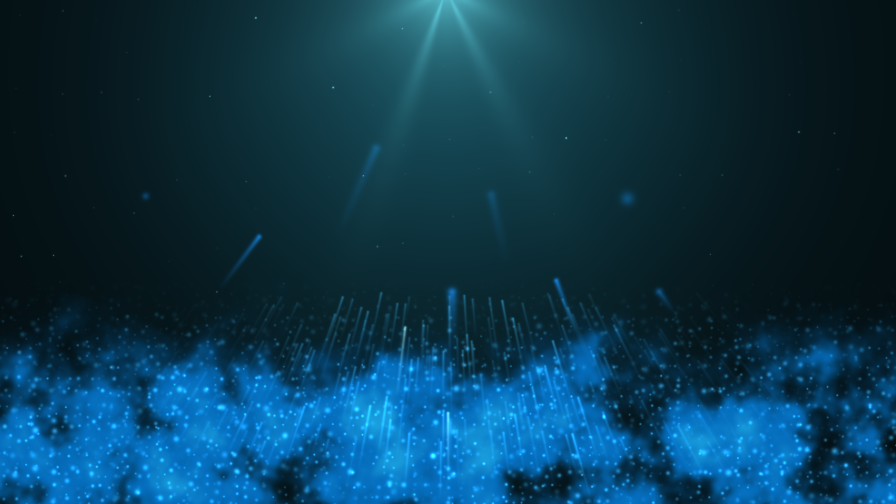
This background is drawn by a Shadertoy shader. Its source:

```glsl
// Deep teal darkness lit from the top, above a glowing blue mist with sparks.
// Gradient-noise fog, jittered dot grids, and streaks that all point at the
// light source are added together. Units: canvas heights, origin lower left.

const vec2 SOURCE = vec2(0.885, 1.02);
const vec3 NIGHT = vec3(0.012, 0.050, 0.062);
const vec3 TEAL = vec3(0.050, 0.222, 0.272);
const vec3 PALE_LIGHT = vec3(0.34, 0.62, 0.64);
const vec3 DEEP_BLUE = vec3(0.015, 0.22, 0.36);
const vec3 MID_BLUE = vec3(0.02, 0.43, 0.74);
const vec3 BRIGHT_BLUE = vec3(0.10, 0.62, 0.87);
const vec3 SPARK = vec3(0.22, 0.66, 0.90);

vec3 hash3(vec2 p) {
    vec3 q = fract(p.xyx * vec3(0.1031, 0.1030, 0.0973));
    q += dot(q, q.yxz + 33.33);
    return fract((q.xxy + q.yzz) * q.zyx);
}

float gradientDot(vec2 cell, vec2 offset, vec2 f) {
    float angle = 6.2832 * hash3(cell + offset).x;
    return dot(vec2(cos(angle), sin(angle)), f - offset);
}

float gradientNoise(vec2 p) {
    vec2 cell = floor(p), f = fract(p);
    vec2 u = f * f * f * (f * (f * 6.0 - 15.0) + 10.0);
    float low = mix(gradientDot(cell, vec2(0, 0), f), gradientDot(cell, vec2(1, 0), f), u.x);
    float high = mix(gradientDot(cell, vec2(0, 1), f), gradientDot(cell, vec2(1, 1), f), u.x);
    return mix(low, high, u.y);
}

float fbm(vec2 p) {
    float sum = 0.0, amplitude = 1.0;
    for (int i = 0; i < 4; i++) {
        sum += amplitude * gradientNoise(p);
        p = mat2(1.6, 1.2, -1.2, 1.6) * p + 7.3;
        amplitude *= 0.55;
    }
    return sum;
}

float bell(float x, float width) { return exp(-x * x / (width * width)); }

float glow(vec2 p, vec2 center, vec2 size) {
    vec2 d = (p - center) / size;
    return exp(-dot(d, d));
}

// One soft dot per cell; a higher rarity leaves fewer bright ones
float dots(vec2 p, float cells, float radius, float rarity, float seed) {
    vec2 g = p * cells, id = floor(g);
    vec3 rnd = hash3(id + seed);
    float d = length(g - id - 0.25 - 0.5 * rnd.xy) / cells;
    float size = max(radius * (0.6 + 0.4 * rnd.x), 0.6 / iResolution.y);
    return bell(d, size) * pow(rnd.z, rarity);
}

// Line with a bright head whose tail fades away from the light source
float streak(vec2 p, vec2 head, float len, float width) {
    vec2 axis = normalize(head - SOURCE), d = p - head;
    float along = clamp(dot(d, axis) / len, 0.0, 1.0);
    float across = length(d - axis * along * len);
    float fade = (1.0 - along) * (0.65 + 0.35 * exp(-along * 8.0));
    return bell(across, max(width, 0.6 / iResolution.y)) * fade;
}

float streakField(vec2 p, float cells, float seed) {
    vec2 d = p - SOURCE;
    float id = floor(atan(d.x, -d.y) * cells);
    vec3 rnd = hash3(vec2(id + 200.0, seed));
    float angle = (id + 0.3 + 0.4 * rnd.x) / cells;
    float depth = mix(0.60, 0.90, rnd.y);
    vec2 head = SOURCE + depth * vec2(tan(angle), -1.0);
    float spread = exp(-pow(abs(angle) / 0.55, 4.0));
    return streak(p, head, 0.04 + 0.10 * rnd.z, 0.0026) * spread * (0.25 + 0.75 * rnd.z * rnd.x);
}

vec3 backdrop(vec2 p) {
    vec2 d = p - SOURCE;
    float r = length(d), angle = atan(d.x, -d.y);
    vec3 color = mix(NIGHT, TEAL, glow(p, vec2(0.885, 0.82), vec2(0.56, 0.52)));
    float beams = bell(angle + 0.33, 0.09) + 0.8 * bell(angle - 0.46, 0.11)
                + 0.4 * bell(angle + 1.1, 0.2) + 0.4 * bell(angle - 1.1, 0.2);
    color += PALE_LIGHT * (0.75 * exp(-r * 11.0) + 0.22 * exp(-r * 4.0));
    return color + PALE_LIGHT * beams * 0.34 * exp(-r * 5.5) * smoothstep(0.0, 0.05, r);
}

float mist(vec2 p) {
    float clumps = 0.45 * glow(p, vec2(1.00, 0.19), vec2(0.17, 0.13))
                 + 0.42 * glow(p, vec2(0.63, 0.20), vec2(0.14, 0.13))
                 + 0.42 * glow(p, vec2(1.44, 0.13), vec2(0.10, 0.10))
                 + 0.28 * glow(p, vec2(0.25, 0.12), vec2(0.20, 0.13))
                 - 0.25 * glow(p, vec2(1.62, 0.15), vec2(0.06, 0.12));
    float body = 0.40 + clumps + 0.75 * fbm(p * 6.0 + 3.0);
    return max(body, 0.0) * smoothstep(0.46, 0.16, p.y + 0.12 * fbm(p * 4.0));
}

void mainImage(out vec4 fragColor, in vec2 fragCoord) {
    vec2 p = fragCoord / iResolution.y;
    vec3 color = backdrop(p);

    // Mist
    float fog = mist(p);
    vec3 fogColor = mix(DEEP_BLUE, MID_BLUE, smoothstep(0.2, 0.65, fog));
    fogColor = mix(fogColor, BRIGHT_BLUE, smoothstep(0.6, 1.15, fog));
    color = mix(color, fogColor, smoothstep(0.0, 0.5, fog));

    // Scattered and leading streaks
    float lines = 0.0, sparks = 0.0;
    for (int i = 0; i < 4; i++) {
        float k = float(i);
        lines += 0.6 * streakField(p, 26.0 + 9.0 * k, 17.0 * k + 5.0);
        sparks += dots(p + 0.37 * k, 24.0 + 9.0 * k, 0.0062 - 0.0011 * k, 3.0, 31.0 * k);
    }
    color += SPARK * lines;
    float blue = 0.75 * streak(p, vec2(0.514, 0.530), 0.13, 0.005)
               + 0.28 * streak(p, vec2(0.746, 0.705), 0.19, 0.009)
               + 0.22 * streak(p, vec2(0.975, 0.613), 0.14, 0.009)
               + 0.70 * streak(p, vec2(0.897, 0.420), 0.11, 0.009)
               + 0.80 * streak(p, vec2(1.104, 0.443), 0.11, 0.005)
               + 0.50 * streak(p, vec2(1.308, 0.421), 0.05, 0.007);
    float white = streak(p, vec2(0.804, 0.350), 0.14, 0.003) + streak(p, vec2(0.889, 0.180), 0.13, 0.003);
    color += vec3(0.05, 0.42, 0.80) * blue + vec3(0.40, 0.55, 0.55) * white;

    // Sparks in the mist, fine dust above, and blurred motes
    color += SPARK * sparks * 0.65 * smoothstep(0.46, 0.22, p.y);
    color += vec3(0.35, 0.55, 0.58) * dots(p, 13.0, 0.0022, 6.0, 71.0) * smoothstep(0.35, 0.5, p.y);
    float motes = glow(p, vec2(0.289, 0.611), vec2(0.007)) + glow(p, vec2(1.245, 0.606), vec2(0.013));
    color += vec3(0.01, 0.15, 0.28) * motes;
    fragColor = vec4(clamp(color, 0.0, 1.0), 1.0);
}
```
